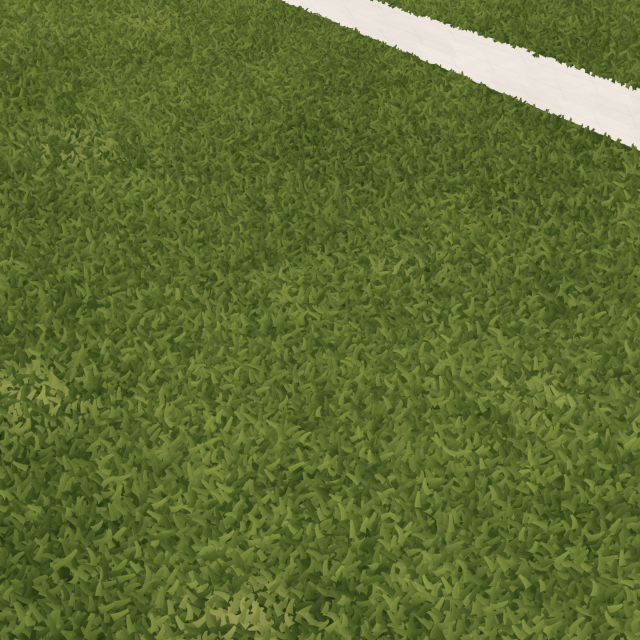
A Shadertoy shader for this texture:

```glsl
const float HORIZON = 1.5;
const float DENSITY = 60.0;

vec4 hash4(vec3 p) {
    vec4 q = fract(p.xyzx * vec4(0.1031, 0.1030, 0.0973, 0.1099));
    q += dot(q, q.wzxy + 33.33);
    return fract((q.xxyz + q.yzzw) * q.zywx);
}

// Layered sines, roughly -1 to 1
float waves(vec2 p) {
    float sum = 0.0, amp = 0.5;
    for (int i = 0; i < 4; i++) {
        sum += amp * sin(p.x + 1.7 * sin(p.y)) * cos(p.y + 1.3 * sin(0.8 * p.x));
        p = mat2(1.5, 1.1, -1.1, 1.5) * p + 2.3;
        amp *= 0.65;
    }
    return sum;
}

float blob(vec2 p, vec2 center, vec2 size) {
    vec2 d = (p - center) / size;
    return exp(-dot(d, d));
}

// Positive inside the paved strip
float pathMask(vec2 p) {
    float lower = p.y - 1.0 + 0.418 * (p.x - 0.436);
    float upper = 1.0 - 0.336 * (p.x - 0.592) - p.y;
    return min(lower, upper) + 0.003 * waves(p * 50.0);
}

vec3 paving(vec2 p) {
    float across = (p.y - 1.0 + 0.418 * (p.x - 0.436)) / (0.065 + 0.08 * (p.x - 0.592));
    float row = floor(across * 3.0);
    float along = p.x * 9.0 + across * 0.5 + row * 0.37;
    float slab = hash4(vec3(floor(along), row, 7.0)).x;
    float seam = smoothstep(0.03, 0.0, abs(fract(along) - 0.5))
               + smoothstep(0.06, 0.0, abs(fract(across * 3.0) - 0.5));
    vec3 stone = vec3(0.93, 0.90, 0.87) + 0.03 * (slab - 0.5);
    return stone + 0.012 * waves(p * vec2(60.0, 150.0)) - 0.018 * seam;
}

// Dry, pale areas of the lawn
float strawAmount(vec2 p) {
    float dry = blob(p, vec2(0.38, 0.04), vec2(0.09, 0.045))
              + 0.7 * blob(p, vec2(0.04, 0.38), vec2(0.09, 0.055))
              + 0.6 * blob(p, vec2(0.11, 0.77), vec2(0.08, 0.035))
              + 0.4 * blob(p, vec2(0.84, 0.38), vec2(0.08, 0.04))
              + 0.4 * blob(p, vec2(0.65, 0.58), vec2(0.05, 0.03))
              + 0.4 * blob(p, vec2(0.24, 0.97), vec2(0.06, 0.02));
    return clamp(dry + 0.12 * waves(p * vec2(9.0, 16.0)), 0.0, 1.0);
}

float lawnTone(vec2 p) {
    return 0.09 * waves(p * vec2(9.0, 17.0)) + 0.05 * waves(p * 38.0)
         + 0.07 * blob(p, vec2(0.1, 1.0), vec2(0.35, 0.2))
         + 0.06 * blob(p, vec2(0.6, 0.35), vec2(0.4, 0.15))
         - 0.08 * blob(p, vec2(0.0, 0.0), vec2(0.3, 0.25))
         - 0.07 * blob(p, vec2(0.85, 0.76), vec2(0.3, 0.1));
}

vec3 grassColor(float tone) {
    return mix(vec3(0.14, 0.21, 0.07), vec3(0.55, 0.61, 0.27), tone);
}

void mainImage(out vec4 fragColor, in vec2 fragCoord) {
    vec2 uv = fragCoord / iResolution.xy;
    float pixel = 1.0 / iResolution.y;

    // Log-polar ground: blades shrink evenly toward the horizon
    vec2 fromEye = vec2(uv.x - 0.5, HORIZON - uv.y);
    float radius = length(fromEye);
    vec2 ground = vec2(atan(fromEye.x, fromEye.y), -log(radius)) * DENSITY;
    float blur = 0.8 * pixel * DENSITY / radius;
    float c = cos(ground.x / DENSITY), s = sin(ground.x / DENSITY);
    mat2 upright = mat2(c, s, -s, c);

    float tone = lawnTone(uv);
    float straw = strawAmount(uv);
    float contrast = mix(1.0, 0.7, uv.y);
    float paved = smoothstep(-pixel, pixel, pathMask(uv));
    vec3 color = mix(grassColor(0.16 + tone + 0.14 * uv.y), paving(uv), paved);

    // Overlapping layers of short, bent blades
    for (int layer = 0; layer < 7; layer++) {
        float level = float(layer);
        vec2 grid = ground + level * vec2(0.37, 0.61);
        vec2 cell = floor(grid);
        for (int k = 0; k < 9; k++) {
            vec2 id = cell + vec2(k % 3, k / 3) - 1.0;
            vec4 rnd = hash4(vec3(id + 500.0, level * 17.0 + 3.0));
            vec2 center = id + rnd.xy;

            // Blades rooted on the paving are left out
            vec2 root = (center - level * vec2(0.37, 0.61)) / DENSITY;
            vec2 rootUv = vec2(0.5, HORIZON) + exp(-root.y) * vec2(sin(root.x), -cos(root.x));
            if (pathMask(rootUv) > 0.0) continue;

            vec2 d = upright * (grid - center);
            float lean = (rnd.z - 0.5) * 2.7;
            d = mat2(cos(lean), sin(lean), -sin(lean), cos(lean)) * d;
            float halfLength = 0.38 + 0.27 * rnd.w;
            float t = d.y / halfLength;
            d.x += (rnd.x - 0.5) * 0.35 * t * t;
            float width = 0.17 * (1.0 - 0.45 * t);
            float dist = max(abs(d.x) - width, abs(d.y) - halfLength);
            float cover = smoothstep(blur, -blur, dist);

            float shade = fract(rnd.w * 7.3 + rnd.y * 3.1);
            float bladeTone = 0.46 + contrast * (0.045 * (level - 3.0) + 0.55 * (shade - 0.5));
            bladeTone += tone + 0.07 * t - 0.5 * d.x;
            vec3 blade = grassColor(bladeTone);
            float dryness = straw * smoothstep(0.3, 0.8, shade);
            blade = mix(blade, vec3(0.68, 0.67, 0.38), 0.7 * dryness);
            color = mix(color, blade, cover);
        }
    }
    fragColor = vec4(clamp(color, 0.0, 1.0), 1.0);
}
```
